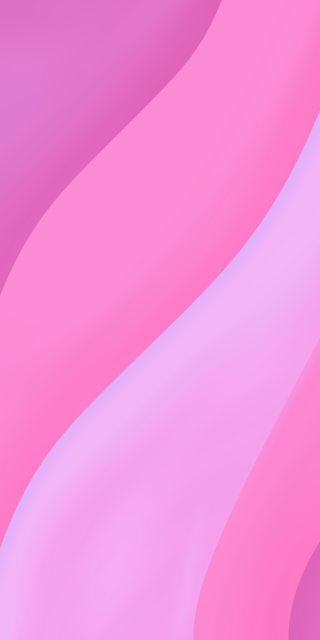
Give the GLSL for this background, as a WebGL 1 fragment shader.

```glsl
precision highp float;
// Silky diagonal ribbons: mauve, pink and lilac sheets stacked along S-shaped edges.
// Each edge is a curve turned into an approximate signed distance, which drives
// the masks, rim shading and fine streaks; soft ellipses add sheen.

uniform vec2 u_resolution;

const float ASPECT = 0.5;           // width of the design over its height
const float EDGE_SOFTNESS = 0.8;    // in pixels
const float STREAK_STRENGTH = 0.007;

const vec3 MAUVE       = vec3(0.885, 0.455, 0.785);
const vec3 MAUVE_DEEP  = vec3(0.875, 0.395, 0.725);
const vec3 MAUVE_GLOW  = vec3(0.880, 0.485, 0.825);
const vec3 PINK        = vec3(0.982, 0.545, 0.830);
const vec3 PINK_DEEP   = vec3(0.995, 0.485, 0.780);
const vec3 LILAC       = vec3(0.957, 0.628, 0.930);
const vec3 LILAC_PALE  = vec3(0.953, 0.705, 0.966);
const vec3 LILAC_RIM   = vec3(0.890, 0.690, 0.975);

// S-curve: a straight middle whose ends bend away; bends hold (strength, power).
float sCurve(float x, vec2 centre, float slope, vec2 bendLeft, vec2 bendRight) {
  float t = x - centre.x;
  return centre.y + slope * t
       - bendLeft.x * pow(max(-t, 0.0), bendLeft.y)
       + bendRight.x * pow(max(t, 0.0), bendRight.y);
}

float upperEdge(float x) {
  return sCurve(x, vec2(0.36, 0.786), 0.5, vec2(4.05, 4.0), vec2(20.0, 5.5));
}

float middleEdge(float x) {
  return sCurve(x, vec2(0.48, 0.466), 0.49, vec2(3.45, 5.0), vec2(1.126, 3.6));
}

// Lower edges run sideways as functions of height.
float lowerEdge(float y) {
  return 0.604 + 1.1 * (sqrt(y * y + 0.0169) - 0.13);
}

float cornerEdge(float y) {
  return 0.901 + 4.17 * y * y;
}

// Offset along y over the slope length gives distance in canvas heights.
float slopeDistance(float offset, float rise) {
  float slope = rise / (0.004 * ASPECT);
  return offset / sqrt(1.0 + slope * slope);
}

float sideDistance(float offset, float run) {
  float slope = run * ASPECT / 0.004;
  return offset * ASPECT / sqrt(1.0 + slope * slope);
}

// Soft tilted ellipse; size is (along, across).
float sheen(vec2 p, vec2 centre, float angle, vec2 size) {
  vec2 d = (p - centre) * vec2(ASPECT, 1.0);
  float c = cos(angle), s = sin(angle);
  vec2 r = vec2(c * d.x + s * d.y, c * d.y - s * d.x) / size;
  return exp(-dot(r, r));
}

// Layered sines across the flow, drifting slowly along it.
float streaks(float across, float along) {
  float sum = 0.0;
  float amplitude = 0.5;
  float frequency = 42.0;
  for (int i = 0; i < 4; i++) {
    sum += amplitude * sin(across * frequency + 2.0 * sin(along * 5.0 + frequency));
    frequency *= 1.8;
    amplitude *= 0.6;
  }
  return sum;
}

float coverage(float distance) {
  float w = EDGE_SOFTNESS / u_resolution.y;
  return smoothstep(-w, w, distance);
}

void main() {
  vec2 p = gl_FragCoord.xy / u_resolution;
  float e = 0.002;
  float upper = slopeDistance(p.y - upperEdge(p.x), upperEdge(p.x + e) - upperEdge(p.x - e));
  float middle = slopeDistance(p.y - middleEdge(p.x), middleEdge(p.x + e) - middleEdge(p.x - e));
  float lower = sideDistance(p.x - lowerEdge(p.y), lowerEdge(p.y + e) - lowerEdge(p.y - e));
  float corner = sideDistance(p.x - cornerEdge(p.y), cornerEdge(p.y + e) - cornerEdge(p.y - e));
  float along = p.x * ASPECT + p.y;

  // Broad pink sheet, deepening toward the lilac ribbon
  float fold = middle + 0.008 * sin(along * 9.0);
  float pinkDepth = 1.0 - smoothstep(0.015, 0.105, fold);
  vec3 color = mix(PINK, PINK_DEEP, pinkDepth);
  color += STREAK_STRENGTH * streaks(middle, along) * smoothstep(0.17, 0.06, middle);

  // Mauve sheet in the upper left
  vec3 mauve = mix(MAUVE_DEEP, MAUVE, smoothstep(0.015, 0.10, upper));
  mauve = mix(mauve, MAUVE_GLOW, 0.9 * sheen(p, vec2(0.0, 0.83), 0.9, vec2(0.18, 0.10)));
  mauve -= 0.025 * sheen(p, vec2(0.12, 1.0), 0.4, vec2(0.12, 0.05));
  mauve += STREAK_STRENGTH * streaks(upper, along);
  color = mix(color, mauve, coverage(upper));

  // Lilac ribbon: lavender rim, pale shoulder, sheen inside
  float inside = -middle;
  float pale = 1.0 - smoothstep(0.035, 0.115, inside + 0.01 * sin(along * 8.0));
  pale += 0.75 * sheen(p, vec2(0.88, 0.55), 1.05, vec2(0.20, 0.055));
  pale += 0.55 * sheen(p, vec2(0.36, 0.12), 1.2, vec2(0.13, 0.055));
  pale += 0.45 * sheen(p, vec2(0.59, 0.10), 1.4, vec2(0.11, 0.012));
  pale += 0.35 * sheen(p, vec2(0.05, 0.02), 1.2, vec2(0.09, 0.05));
  pale -= 0.25 * sheen(p, vec2(0.64, 0.27), 1.2, vec2(0.10, 0.025));
  vec3 lilac = mix(LILAC, LILAC_PALE, clamp(pale, 0.0, 1.0));
  lilac = mix(lilac, LILAC_RIM, 1.0 - smoothstep(0.0, 0.03, inside));
  lilac += STREAK_STRENGTH * streaks(inside, along) * smoothstep(0.02, 0.08, inside);
  color = mix(color, lilac, coverage(inside));

  // Lower right pink sheet with a faint lit edge
  float lowerDepth = smoothstep(0.0, 0.13, lower) * (1.0 - smoothstep(0.13, 0.40, p.y));
  vec3 lowerPink = mix(PINK, PINK_DEEP, 0.25 + 0.9 * lowerDepth);
  float litEdge = (1.0 - smoothstep(0.0, 0.018, lower)) * smoothstep(0.15, 0.45, p.y);
  lowerPink = mix(lowerPink, LILAC, 0.45 * litEdge);
  lowerPink += STREAK_STRENGTH * streaks(lower, along);
  color = mix(color, lowerPink, coverage(lower));

  // Mauve corner
  vec3 cornerMauve = mix(MAUVE_DEEP, MAUVE, 0.5 * smoothstep(0.0, 0.06, corner));
  color = mix(color, cornerMauve, coverage(corner));

  gl_FragColor = vec4(clamp(color, 0.0, 1.0), 1.0);
}
```
